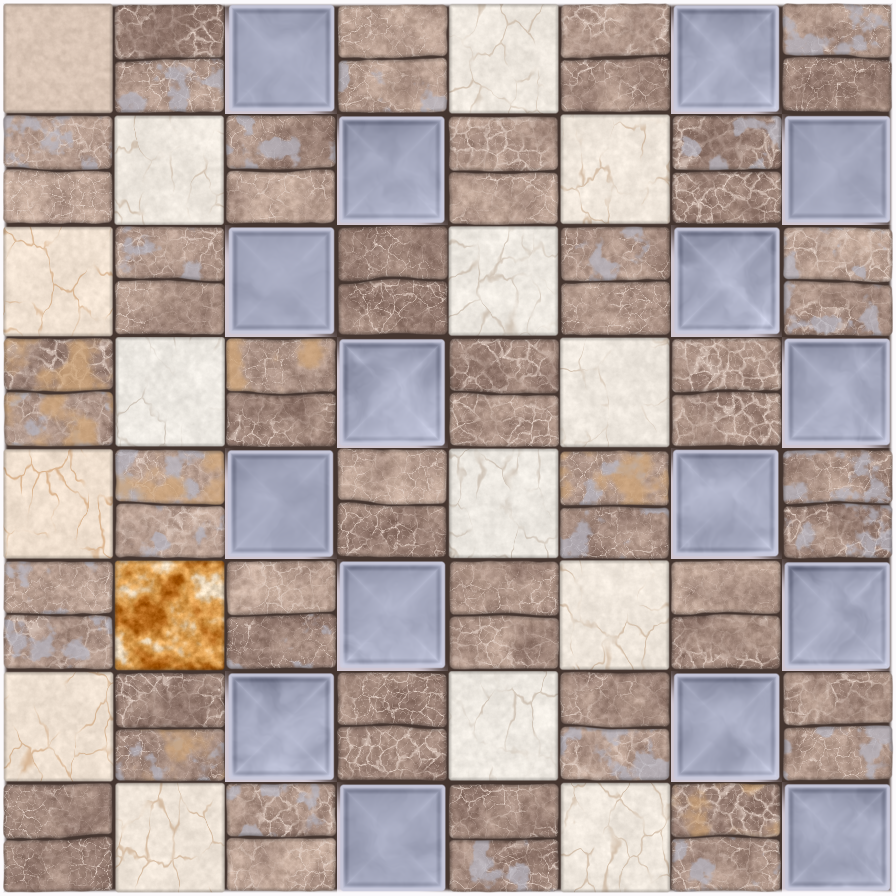
Reproduce this pattern procedurally as a WebGL 2 fragment shader.

```glsl
#version 300 es
precision highp float;
// Mosaic of cream stone squares, pillowed blue-grey glass and split marble bricks.
#define TILES 8.0
#define MARGIN 0.003
#define JITTER 0.012
#define BRICK_BEND 0.05
#define VEIN_SCALE 6.5
#define GOLD_TILE vec2(1.0, 5.0)
#define PLAIN_TILE vec2(0.0, 0.0)

uniform vec2 u_resolution;
out vec4 fragColor;

const vec3 GROUT = vec3(0.27, 0.21, 0.19);
const vec3 PAPER = vec3(0.99, 0.98, 0.99);

float hash(vec2 p) {
  vec3 q = fract(p.xyx * 0.1031);
  q += dot(q, q.yzx + 33.33);
  return fract((q.x + q.y) * q.z);
}

float noise(vec2 p) {
  vec2 i = floor(p), f = fract(p);
  f = f * f * (3.0 - 2.0 * f);
  return mix(mix(hash(i), hash(i + vec2(1, 0)), f.x),
             mix(hash(i + vec2(0, 1)), hash(i + 1.0), f.x), f.y);
}

float fbm(vec2 p) {
  float sum = 0.0, amp = 0.53;
  for (int i = 0; i < 4; i++) {
    sum += amp * noise(p);
    p = mat2(1.6, 1.2, -1.2, 1.6) * p + 7.3;
    amp *= 0.5;
  }
  return sum;
}

// Gap between the two nearest cell centres: zero along the cracks.
float crackle(vec2 p) {
  p += 0.9 * vec2(fbm(p * 1.3), fbm(p * 1.3 + 31.7));
  vec2 cell = floor(p);
  float near = 9.0, second = 9.0;
  for (int y = -1; y <= 1; y++)
    for (int x = -1; x <= 1; x++) {
      vec2 c = cell + vec2(x, y);
      float d = length(c + vec2(hash(c), hash(c + 57.1)) - p);
      second = min(second, max(near, d));
      near = min(near, d);
    }
  return second - near;
}

float roundBox(vec2 p, vec2 halfSize, float r) {
  vec2 q = abs(p) - halfSize + r;
  return length(max(q, 0.0)) + min(max(q.x, q.y), 0.0) - r;
}

vec3 marble(vec2 p, vec2 seed) {
  float tone = hash(seed + 3.0), kind = hash(seed + 8.0);
  float cloud = fbm(p * 4.0), grain = fbm(p * 22.0);
  vec3 col = mix(vec3(0.55, 0.45, 0.41), vec3(0.80, 0.70, 0.64),
                 clamp(0.15 + 0.6 * tone + 1.1 * (cloud - 0.5), 0.0, 1.0));
  col += 0.22 * (grain - 0.5);
  float width = mix(0.07, 0.28, kind * kind);
  float web = 1.0 - smoothstep(0.0, width, crackle(p * VEIN_SCALE));
  float fine = 1.0 - smoothstep(0.0, 0.12, crackle(p * VEIN_SCALE * 2.1 + 9.0));
  float patches = smoothstep(0.32, 0.62, fbm(p * 3.0 + 20.0));
  col = mix(col, vec3(0.89, 0.82, 0.78), (0.7 * web + 0.35 * fine) * (0.25 + 0.75 * patches));
  float blue = smoothstep(0.56, 0.68, fbm(p * 5.0 + 40.0)) * step(0.6, hash(seed + 5.0));
  col = mix(col, vec3(0.72, 0.72, 0.77), 0.7 * blue);
  float ochre = smoothstep(0.45, 0.7, cloud) * step(0.88, hash(seed + 6.0));
  return mix(col, vec3(0.80, 0.62, 0.42), 0.6 * ochre);
}

vec3 creamStone(vec2 p, vec2 tile) {
  float warm = clamp(0.5 * hash(tile + 2.0) + 0.5 * step(tile.x, 0.5), 0.0, 1.0);
  float cloud = fbm(p * 4.0), grain = fbm(p * 20.0);
  if (tile == GOLD_TILE) {
    vec3 gold = mix(vec3(0.68, 0.38, 0.08), vec3(0.86, 0.62, 0.32), smoothstep(0.3, 0.5, cloud));
    return mix(gold, vec3(0.93, 0.86, 0.76), smoothstep(0.48, 0.66, cloud)) + 0.35 * (grain - 0.5);
  }
  if (tile == PLAIN_TILE) return vec3(0.85, 0.77, 0.71) + 0.12 * (grain - 0.5);
  vec3 col = mix(vec3(0.93, 0.915, 0.89), vec3(0.94, 0.87, 0.80), warm);
  col += 0.10 * (cloud - 0.5) + 0.11 * (grain - 0.5);
  float vein = 1.0 - smoothstep(0.0, 0.09, crackle(p * vec2(3.6, 2.4)));
  vein *= smoothstep(0.35, 0.65, fbm(p * 3.0 + 12.0));
  return mix(col, mix(vec3(0.76, 0.71, 0.66), vec3(0.82, 0.61, 0.41), warm), 0.65 * vein);
}

vec3 glass(vec2 q, vec2 tile) {
  float rim = max(abs(q.x), abs(q.y)), contrast = 0.4 + 0.8 * hash(tile + 4.0);
  float swirl = fbm(q * 1.5 + 2.0 * fbm(q * 1.2 + tile * 9.0) + tile * 5.0);
  vec2 slope = q * abs(q) * smoothstep(0.2, 0.9, rim);
  float light = -0.09 * slope.y + 0.04 * slope.x + 0.22 * (swirl - 0.5);
  light += 0.09 * rim * exp(-14.0 * abs(abs(q.x) - abs(q.y)));
  light += 0.05 * exp(-5.0 * dot(q, q));
  vec3 col = vec3(0.625, 0.64, 0.725) + contrast * light;
  col -= 0.10 * smoothstep(0.80, 0.88, rim) * (1.0 - smoothstep(0.88, 0.93, rim));
  return mix(col, vec3(0.80, 0.80, 0.87), 0.85 * smoothstep(0.91, 0.96, rim));
}

void main() {
  vec2 uv = gl_FragCoord.xy / u_resolution;
  float aa = TILES / min(u_resolution.x, u_resolution.y);
  vec2 p = (uv - MARGIN) / (1.0 - 2.0 * MARGIN) * TILES;
  vec2 cell = clamp(floor(p), 0.0, TILES - 1.0);
  vec2 tile = vec2(cell.x, TILES - 1.0 - cell.y); // rows count from the top
  vec2 f = p - cell - 0.5;
  f += JITTER * (vec2(hash(tile + 11.0), hash(tile + 23.0)) - 0.5);

  // Squares alternate with bricks; square columns pair up as stone, then glass.
  bool isSquare = mod(tile.x + tile.y, 2.0) < 0.5;
  bool isGlass = isSquare && mod(tile.x, 4.0) > 1.5;
  vec2 stonePos = f + tile * 13.7;
  vec3 col, gap = GROUT;
  float d;
  if (isGlass) {
    vec2 halfSize = vec2(0.473, 0.478);
    d = roundBox(f, halfSize, 0.035);
    col = glass(f / halfSize, tile);
    gap = mix(GROUT, vec3(0.82, 0.78, 0.82), smoothstep(-0.1, 0.3, -f.x - f.y));
  } else if (isSquare) {
    d = roundBox(f, vec2(0.491), 0.03);
    col = creamStone(stonePos, tile);
  } else {
    float bend = BRICK_BEND * (noise(vec2(f.x * 2.5 + 5.0, hash(tile) * 90.0)) - 0.5);
    f.y += bend * (1.0 - 1.5 * abs(f.y));
    float side = step(0.0, f.y);
    vec2 seed = tile * 3.0 + side * 37.0;
    d = roundBox(vec2(f.x, abs(f.y) - 0.246), vec2(0.488, 0.235), 0.045);
    d += 0.012 * (noise(stonePos * 9.0) - 0.5);
    col = marble(stonePos + side * 5.3, seed);
  }
  if (!isGlass) col *= 1.0 - 0.22 * smoothstep(-0.04, 0.0, d); // worn edge

  // White surround outside the mosaic.
  vec2 inset = min(p, TILES - p);
  gap = mix(PAPER, gap, smoothstep(0.0, 0.05, min(inset.x, inset.y)));
  col = mix(col, gap, smoothstep(-aa, aa, d));
  fragColor = vec4(clamp(col, 0.0, 1.0), 1.0);
}
```
